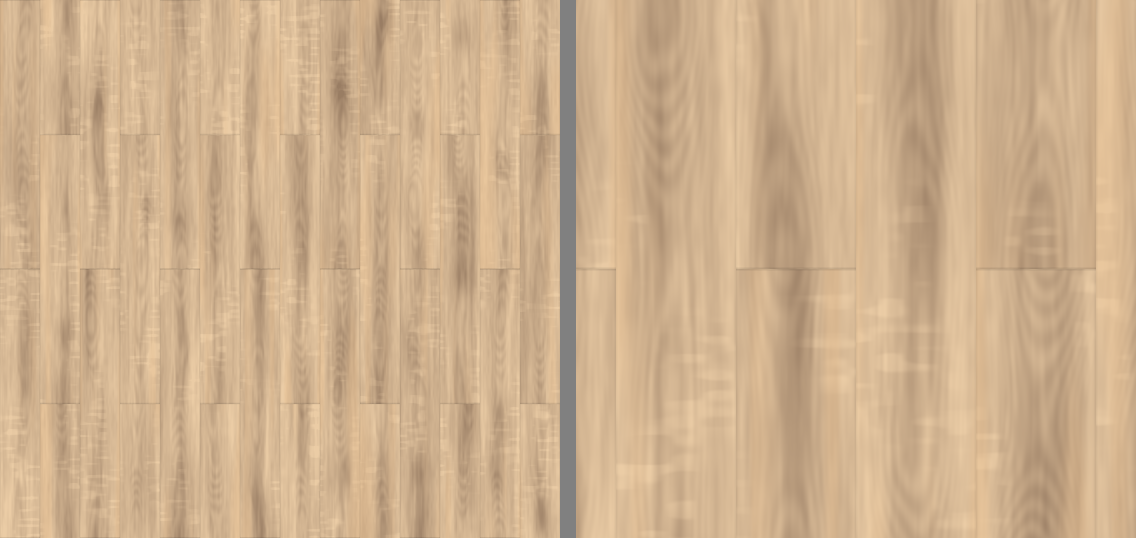
Left, the full canvas; right, a detail of the centre.
A Shadertoy shader for this texture:

```glsl
// Pale oak plank floor: 14 columns of half-height boards, joints staggered by half a board.

const vec2 BOARDS = vec2(14.0, 2.0);   // boards across and down
const float BOARD_LENGTH = 6.7;        // board length in board widths
const vec3 DARK_OAK = vec3(0.60, 0.49, 0.39);
const vec3 PALE_OAK = vec3(0.905, 0.785, 0.635);
const vec3 HONEY = vec3(0.89, 0.72, 0.53);
const vec3 ASH = vec3(0.74, 0.64, 0.54);

float hash(vec2 p) {
    vec3 q = fract(p.xyx * 0.1031);
    q += dot(q, q.yzx + 33.33);
    return fract((q.x + q.y) * q.z);
}

float noise(vec2 p) {
    vec2 i = floor(p), f = fract(p);
    f = f * f * (3.0 - 2.0 * f);
    return mix(mix(hash(i), hash(i + vec2(1, 0)), f.x),
               mix(hash(i + vec2(0, 1)), hash(i + vec2(1, 1)), f.x), f.y);
}

float fbm(vec2 p) {
    float sum = 0.0, weight = 0.5;
    for (int i = 0; i < 4; i++) {
        sum += weight * noise(p);
        p = p * 2.0 + 17.3;
        weight *= 0.5;
    }
    return sum / 0.9375;
}

// Nested arches: contours of a parabola across the board, shifted along it.
float cathedralRings(float across, vec2 p, vec2 seed) {
    float field = 22.0 * across * across
                + 4.5 * noise(vec2(p.y * 0.55, 3.0) + seed)
                + 0.5 * noise(p * vec2(5.0, 1.6) + seed);
    float phase = field * 9.0;
    float visible = 1.0 - smoothstep(0.9, 2.6, fwidth(phase));
    return visible * (0.5 + 0.5 * sin(phase));
}

// Short pale scratches across the grain, gathered in patches.
float sawMarks(vec2 p, vec2 seed) {
    float patches = smoothstep(0.5, 0.75, noise(p * vec2(2.2, 0.8) + seed + 5.0));
    return patches * smoothstep(0.5, 0.85, noise(p * vec2(3.5, 13.0) + seed));
}

// A small dark eye on some boards.
float knot(float across, float along, vec2 id) {
    float middle = BOARD_LENGTH * mix(0.15, 0.85, hash(id + 8.0));
    float d = length(vec2(across * 4.5, (along - middle) * 2.2));
    return step(0.6, hash(id + 21.0)) * exp(-d * d);
}

// Darkened line of given half width around the borders of a unit cell.
float seam(float t, float halfWidth, float pixel) {
    float edge = min(t, 1.0 - t);
    return 1.0 - smoothstep(halfWidth, halfWidth + pixel, edge);
}

vec3 oak(vec2 p, vec2 id) {
    vec2 seed = floor(vec2(hash(id + 2.0), hash(id + 5.0)) * 400.0);
    float centre = mix(0.36, 0.64, hash(id + 11.0))
                 + 0.22 * (noise(vec2(p.y * 0.6, 9.0) + seed) - 0.5);
    float across = p.x - centre;
    float heart = exp(-15.0 * across * across);

    // Long fibres at three scales
    float broad = fbm(vec2(p.x * 2.6, p.y * 0.28) + seed);
    float streak = fbm(vec2(p.x * 7.0 + 0.5 * noise(p * 0.7 + seed), p.y * 0.3) + seed + 40.0);
    float fibre = noise(p * vec2(19.0, 1.3) + seed);
    float pores = noise(p * vec2(24.0, 5.0) + seed + 70.0);
    float stain = smoothstep(0.25, 0.8, noise(vec2(p.x * 1.5, p.y * 0.45) + seed + 90.0));

    float tone = 0.80 + 0.14 * (hash(id + 31.0) - 0.5);
    tone -= heart * mix(0.08, 0.42, stain);
    tone += 0.38 * (broad - 0.5) + 0.50 * (streak - 0.5);
    tone += 0.15 * (fibre - 0.5) + 0.10 * (pores - 0.5);
    tone -= 0.17 * heart * (cathedralRings(across, p, seed) - 0.3);
    tone -= 0.30 * knot(across, p.y, id);
    tone += 0.15 * sawMarks(p, seed);

    vec3 wood = mix(DARK_OAK, PALE_OAK, clamp(tone, 0.0, 1.05));
    float warm = smoothstep(0.55, 0.85, noise(vec2(p.x * 5.0, p.y * 0.25) + seed + 130.0));
    wood = mix(wood, HONEY, 0.32 * warm * (1.0 - heart));
    float grey = smoothstep(0.65, 1.0, hash(id + 51.0));
    return mix(wood, ASH, 0.25 * grey * stain);
}

void mainImage(out vec4 fragColor, in vec2 fragCoord) {
    vec2 grid = fragCoord / iResolution.xy * BOARDS;
    vec2 pixel = BOARDS / iResolution.xy;

    // Every second column slides by half a board
    float column = floor(grid.x);
    grid.y += 0.5 * mod(column, 2.0);
    vec2 id = vec2(column, mod(floor(grid.y), BOARDS.y));
    vec2 cell = fract(grid);

    vec3 color = oak(cell * vec2(1.0, BOARD_LENGTH), id);
    color *= 1.0 - 0.045 * seam(cell.x, 0.008, pixel.x);
    color *= 1.0 - 0.09 * seam(cell.y, 0.0012, pixel.y);
    fragColor = vec4(color, 1.0);
}
```
